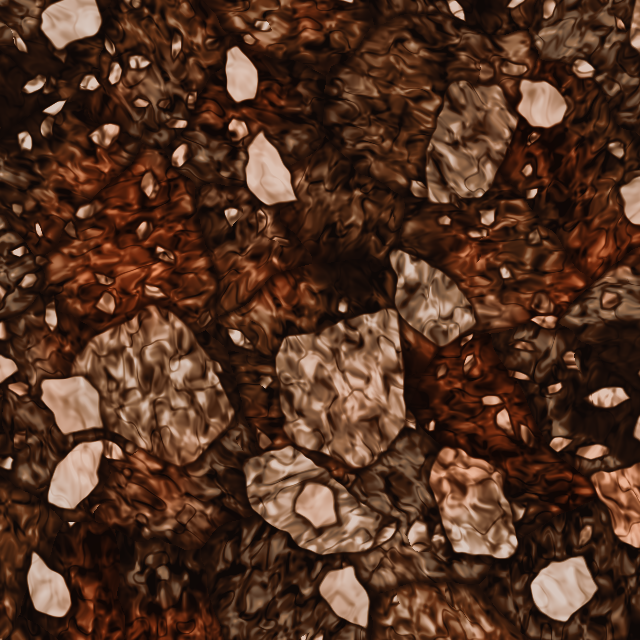
Write a Shadertoy shader that draws this texture.

```glsl
// Thin section of a coarse sandstone: dark rusty rock clasts from cellular noise,
// overlaid with scattered rounded polygons for speckled, pale and crushed grains.
// Each layer yields a tone and a warmth, which a mineral colour ramp then tints.

const vec3 BLACK = vec3(0.055, 0.030, 0.025);
const vec3 DARK  = vec3(0.14, 0.07, 0.04);
const vec3 BROWN = vec3(0.26, 0.13, 0.06);
const vec3 RUST  = vec3(0.40, 0.20, 0.09);
const vec3 GREY  = vec3(0.42, 0.31, 0.23);
const vec3 TAN   = vec3(0.59, 0.42, 0.29);
const vec3 PALE  = vec3(0.77, 0.64, 0.56);
const vec3 WHITE = vec3(0.84, 0.77, 0.73);

vec2 hash2(vec2 p) {
    vec3 q = fract(p.xyx * vec3(0.1031, 0.1030, 0.0973));
    q += dot(q, q.yzx + 33.33);
    return fract((q.xx + q.yz) * q.zy);
}

vec2 turn(vec2 p, float angle) {
    float c = cos(angle), s = sin(angle);
    return vec2(c * p.x - s * p.y, s * p.x + c * p.y);
}

float noise(vec2 p) {
    vec2 i = floor(p), f = fract(p);
    f = f * f * (3.0 - 2.0 * f);
    float low = mix(hash2(i).x, hash2(i + vec2(1, 0)).x, f.x);
    float high = mix(hash2(i + vec2(0, 1)).x, hash2(i + vec2(1, 1)).x, f.x);
    return mix(low, high, f.y);
}

float fbm(vec2 p) {
    float sum = 0.0, weight = 0.533;
    for (int i = 0; i < 4; i++) {
        sum += weight * noise(p);
        p = turn(p * 2.03, 0.6) + 17.0;
        weight *= 0.5;
    }
    return sum;
}

vec2 warp(vec2 p, float scale, float amount) {
    return p + amount * (vec2(noise(p * scale), noise(p * scale + 41.0)) - 0.5);
}

// Cellular noise: x = gap to the cell border, yz = cell identity
vec3 cells(vec2 p) {
    vec2 base = floor(p), id = base;
    float first = 9.0, second = 9.0;
    for (int j = -1; j <= 1; j++)
    for (int i = -1; i <= 1; i++) {
        vec2 c = base + vec2(i, j);
        float d = length(c + hash2(c + 5.0) - p);
        second = min(second, max(first, d));
        if (d < first) { first = d; id = c; }
    }
    return vec3(second - first, id);
}

// Irregular polygon with softened corners
float pebble(vec2 p, float radius, vec2 id) {
    float sharp = 16.0 / radius, sum = 0.0;
    for (int k = 0; k < 6; k++) {
        vec2 h = hash2(id + float(k) * 7.3);
        float angle = (float(k) + 0.6 * h.x) * 1.0472;
        float side = dot(p, vec2(cos(angle), sin(angle))) - radius * (0.75 + 0.4 * h.y);
        sum += exp(min(side * sharp, 60.0));
    }
    return log(sum) / sharp;
}

// Scattered grains: x = distance in canvas units, yz = grain identity
vec3 grains(vec2 p, float count, float chance, float radius) {
    vec2 g = p * count, base = floor(g);
    vec3 best = vec3(9.0, 0.0, 0.0);
    for (int j = -1; j <= 1; j++)
    for (int i = -1; i <= 1; i++) {
        vec2 c = base + vec2(i, j), id = c + count * 13.0;
        vec2 place = hash2(id), kind = hash2(id + 51.0);
        if (kind.x > chance) continue;
        vec2 q = turn(g - c - 0.2 - 0.6 * place, kind.y * 6.283);
        q.y *= 1.1 + 0.7 * place.y;
        float d = pebble(q, radius * mix(0.7, 1.15, place.x), id) / count;
        if (d < best.x) best = vec3(d, id);
    }
    return best;
}

// Fine mineral flecks cut by dark wormy veins, aligned within each grain
float flecks(vec2 p, vec2 id, float scale) {
    vec2 q = turn(p, hash2(id).x * 6.283) * scale * vec2(1.0, 0.65) + hash2(id) * 90.0;
    q = warp(q, 0.7, 1.2);
    float vein = 1.0 - smoothstep(0.0, 0.14, abs(noise(q * 0.7 + 7.0) - 0.5));
    return 0.6 * noise(q) + 0.4 * noise(q * 2.1) - 0.46 - 0.22 * vein;
}

// Lay a grain over the rock, with a dark rim around it
vec2 lay(vec2 rock, float d, vec2 grain, float rim) {
    rock.x *= 0.35 + 0.65 * smoothstep(0.0, rim, d);
    return mix(rock, grain, 1.0 - smoothstep(-0.004, 0.002, d));
}

float section(float tone, float start) { return clamp((tone - start) * 5.0, 0.0, 1.0); }

vec3 mineral(float tone, float warmth) {
    vec3 c = mix(BLACK, DARK, section(tone, 0.0));
    c = mix(c, BROWN, section(tone, 0.2));
    c = mix(c, mix(GREY, RUST, warmth), section(tone, 0.4));
    c = mix(c, TAN, section(tone, 0.6));
    c = mix(c, PALE, section(tone, 0.8));
    return mix(c, WHITE, section(tone, 1.0));
}

void mainImage(out vec4 fragColor, in vec2 fragCoord) {
    vec2 p = fragCoord / iResolution.y;
    vec2 rough = warp(warp(p, 9.0, 0.05), 34.0, 0.014);
    vec2 edge = warp(warp(p, 14.0, 0.016), 60.0, 0.007);

    // Rock clasts, dark seams and opaque patches
    vec3 clast = cells(rough * 4.6);
    vec2 kind = hash2(clast.yz + 23.0);
    float cloud = fbm(p * 7.0 + 3.0);
    float tone = 0.36 + 0.17 * kind.x + 0.5 * (cloud - 0.5) + 1.15 * flecks(p, clast.yz, 85.0);
    tone *= mix(0.35, 1.0, smoothstep(0.0, 0.04 + 0.22 * noise(p * 9.0), clast.x));
    tone *= mix(0.3, 1.0, smoothstep(0.30, 0.42, fbm(rough * 5.0 + 60.0)));
    float warmth = smoothstep(0.25, 0.6, kind.y + 0.8 * (noise(p * 8.0 + 20.0) - 0.5));
    vec2 rock = vec2(tone, warmth);

    // Crushed fragments, gathered in clusters
    float cluster = smoothstep(0.42, 0.62, fbm(p * 3.5 + 11.0));
    vec3 chip = grains(rough, 21.0, 0.5 * cluster, 0.36);
    rock = lay(rock, chip.x, vec2(0.82 + 1.7 * flecks(p, chip.yz, 75.0), 0.4), 0.008);

    // Large speckled grains
    vec3 large = grains(edge, 3.3, 0.58, 0.37);
    vec2 look = hash2(large.yz + 9.0);
    float speckled = 0.63 + 0.2 * look.x + 1.25 * flecks(p, large.yz, 80.0);
    rock = lay(rock, large.x, vec2(speckled, 0.6 * look.y), 0.016);

    // Small clear pale grains
    vec3 clear = grains(edge, 6.5, 0.25, 0.31);
    float bright = 1.0 + 0.1 * hash2(clear.yz).y + 0.5 * flecks(p, clear.yz, 65.0);
    rock = lay(rock, clear.x, vec2(bright, 0.2), 0.014);

    // Iron stain reddens the warm rock
    vec3 color = mineral(rock.x, rock.y);
    float stain = rock.y * smoothstep(0.4, 0.7, fbm(p * 5.0 + 35.0));
    color *= mix(vec3(1.0), vec3(1.15, 0.84, 0.65), stain);
    fragColor = vec4(color, 1.0);
}
```
